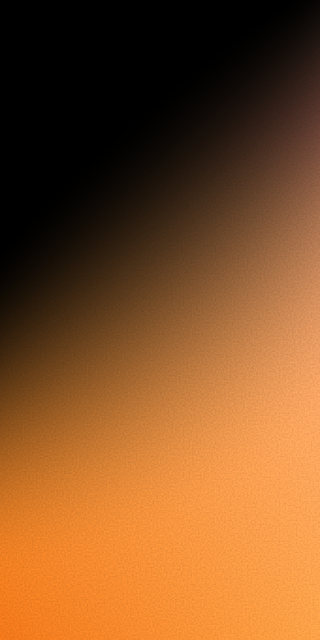
Write a Shadertoy shader that draws this background.

```glsl
// Warm amber glow rising from the lower right into black, with fine film grain.

const vec3 TOP_LEFT     = vec3(0.95, 0.650, 0.28);
const vec3 TOP_RIGHT    = vec3(0.99, 0.675, 0.50);
const vec3 BOTTOM_LEFT  = vec3(0.95, 0.470, 0.10);
const vec3 BOTTOM_RIGHT = vec3(0.99, 0.635, 0.28);
const vec3 ROSE_FILTER  = vec3(1.0, 0.92, 1.04);

const float GRAIN_CELLS = 170.0;   // cells across the canvas width
const float GRAIN_STRENGTH = 0.10;

// Pseudo-random unit gradient for a lattice cell
vec2 cellGradient(vec2 cell) {
    vec3 p = fract(cell.xyx * vec3(0.1031, 0.1030, 0.0973));
    p += dot(p, p.yzx + 33.33);
    float angle = 6.28319 * fract((p.x + p.y) * p.z);
    return vec2(cos(angle), sin(angle));
}

float gradientNoise(vec2 p) {
    vec2 cell = floor(p);
    vec2 f = p - cell;
    vec2 blend = f * f * f * (f * (f * 6.0 - 15.0) + 10.0);
    vec2 e = vec2(1.0, 0.0);
    float a = dot(cellGradient(cell), f);
    float b = dot(cellGradient(cell + e.xy), f - e.xy);
    float c = dot(cellGradient(cell + e.yx), f - e.yx);
    float d = dot(cellGradient(cell + e.xx), f - e.xx);
    return mix(mix(a, b, blend.x), mix(c, d, blend.x), blend.y);
}

// Brightness: a soft front that climbs along a curve to the right
float glowLevel(float x, float depth) {
    float start = 0.38 - 0.55 * x + 0.14 * x * x;
    float finish = 0.91 - 0.05 * x - 0.18 * x * x;
    float softness = 1.0 - 0.35 * x * x * x;
    return pow(smoothstep(start, finish, depth), softness);
}

// Hue: four corner tints, with a rosy patch near the upper right edge
vec3 glowTint(float x, float depth) {
    vec3 top = mix(TOP_LEFT, TOP_RIGHT, x);
    vec3 bottom = mix(BOTTOM_LEFT, BOTTOM_RIGHT, x);
    vec3 tint = mix(top, bottom, pow(depth, 1.5));
    vec2 offset = (vec2(x, depth) - vec2(1.0, 0.17)) / vec2(0.5, 0.11);
    return tint * mix(vec3(1.0), ROSE_FILTER, exp(-dot(offset, offset)));
}

void mainImage(out vec4 fragColor, in vec2 fragCoord) {
    vec2 uv = fragCoord / iResolution.xy;
    float depth = 1.0 - uv.y;

    vec3 color = glowTint(uv.x, depth) * glowLevel(uv.x, depth);

    // Grain fades out with the light
    float grain = gradientNoise(fragCoord / iResolution.x * GRAIN_CELLS);
    color *= 1.0 + GRAIN_STRENGTH * grain;

    fragColor = vec4(clamp(color, 0.0, 1.0), 1.0);
}
```
